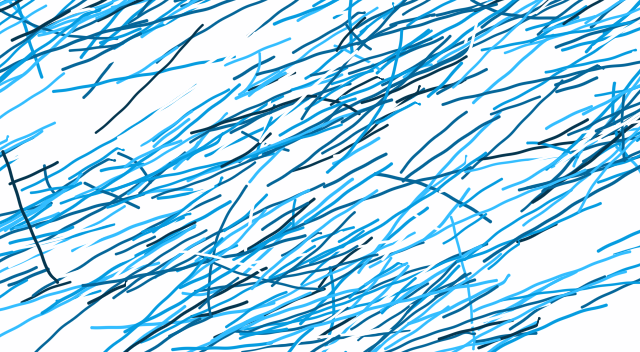
This pattern is drawn by a WebGL 2 fragment shader. Its source:

```glsl
#version 300 es
precision highp float;
// Layered pen strokes in blues, navy and white, mostly rising to the right.
// Bundles of bowed, slightly wobbly strokes are scattered by hash and painted
// in order; each stroke is a distance to a curve in its own rotated frame.

#define BUNDLES 120
#define STROKES_PER_BUNDLE 4
#define MAIN_ANGLE 0.50
#define ANGLE_SPREAD 0.38
#define STRAY_SHARE 0.13
#define HALF_LENGTH vec2(0.06, 0.36)
#define HALF_WIDTH vec2(0.0034, 0.0046)
#define BUNDLE_SIZE vec2(0.50, 0.16)
#define MARGIN 0.10
#define WOBBLE 0.0016
#define EDGE_SOFTNESS 0.70

uniform vec2 u_resolution;
out vec4 fragColor;

const vec3 PAPER = vec3(0.995, 0.997, 1.0);
const vec3 SKY   = vec3(0.20, 0.74, 1.00);
const vec3 AZURE = vec3(0.02, 0.61, 0.88);
const vec3 STEEL = vec3(0.02, 0.40, 0.60);
const vec3 NAVY  = vec3(0.02, 0.21, 0.31);

// Integer hash: four random values in 0..1 for a stroke and a channel.
vec4 hash4(int id, int channel) {
    uvec4 v = uvec4(id, channel, id + 17, channel + 59);
    v = v * 1664525u + 1013904223u;
    for (int i = 0; i < 2; i++) {
        v.x += v.y * v.w;
        v.y += v.z * v.x;
        v.z += v.x * v.y;
        v.w += v.y * v.z;
        v ^= v >> 16u;
    }
    return vec4(v >> 8u) / 16777216.0;
}

vec2 rotate(vec2 p, float angle) {
    float c = cos(angle), s = sin(angle);
    return vec2(c * p.x + s * p.y, c * p.y - s * p.x);
}

// Distance to a bowed stroke lying along x, with a small hook at one end.
float strokeDistance(vec2 p, float halfLength, float bow, float hook, float phase) {
    float x = clamp(p.x, -halfLength, halfLength);
    float t = x / halfLength;
    float tip = smoothstep(0.8, 1.0, t);
    float curve = bow * (1.0 - t * t) + hook * tip * tip;
    curve += WOBBLE * (sin(x * 31.0 + phase) + 0.5 * sin(x * 73.0 + phase * 2.3));
    float slope = -2.0 * bow * t / halfLength;
    return length(vec2(p.x - x, (p.y - curve) * inversesqrt(1.0 + slope * slope)));
}

vec3 inkColour(float pick) {
    if (pick < 0.22) return SKY;
    if (pick < 0.45) return AZURE;
    if (pick < 0.74) return STEEL;
    if (pick < 0.87) return NAVY;
    return PAPER;
}

void main() {
    vec2 p = gl_FragCoord.xy / u_resolution.y;
    vec2 canvas = vec2(u_resolution.x / u_resolution.y, 1.0);
    float soft = EDGE_SOFTNESS / u_resolution.y;
    vec3 colour = PAPER;

    for (int b = 0; b < BUNDLES; b++) {
        vec4 bundle = hash4(b, 1);
        vec2 middle = mix(vec2(-MARGIN), canvas + MARGIN, bundle.xy);
        float lean = MAIN_ANGLE + ANGLE_SPREAD * (bundle.z + bundle.w - 1.0);

        for (int s = 0; s < STROKES_PER_BUNDLE; s++) {
            int id = b * STROKES_PER_BUNDLE + s;
            vec4 place = hash4(id, 2);
            vec4 shape = hash4(id, 3);
            vec4 style = hash4(id, 4);

            // Strays turn any way and bend more than the main strokes.
            bool stray = style.x < STRAY_SHARE;
            float angle = lean + ANGLE_SPREAD * (place.z - 0.5);
            if (stray) angle = 3.14159 * (place.z - 0.5);
            float halfLength = mix(HALF_LENGTH.x, HALF_LENGTH.y, shape.x * shape.x);
            if (stray) halfLength *= 0.7;
            float bow = (shape.y - 0.5) * halfLength * (stray ? 0.45 : 0.14);
            float hook = shape.z > 0.85 ? 0.03 * (shape.w - 0.5) : 0.0;

            // Place the stroke within its bundle and paint it over the rest.
            vec2 local = rotate(p - middle, lean) - (place.xy - 0.5) * BUNDLE_SIZE;
            local = rotate(local, angle - lean);
            float d = strokeDistance(local, halfLength, bow, hook, 6.28 * place.w);
            float width = mix(HALF_WIDTH.x, HALF_WIDTH.y, style.z);
            float cover = 1.0 - smoothstep(width - soft, width + soft, d);
            colour = mix(colour, inkColour(style.y), cover);
        }
    }
    fragColor = vec4(colour, 1.0);
}
```
